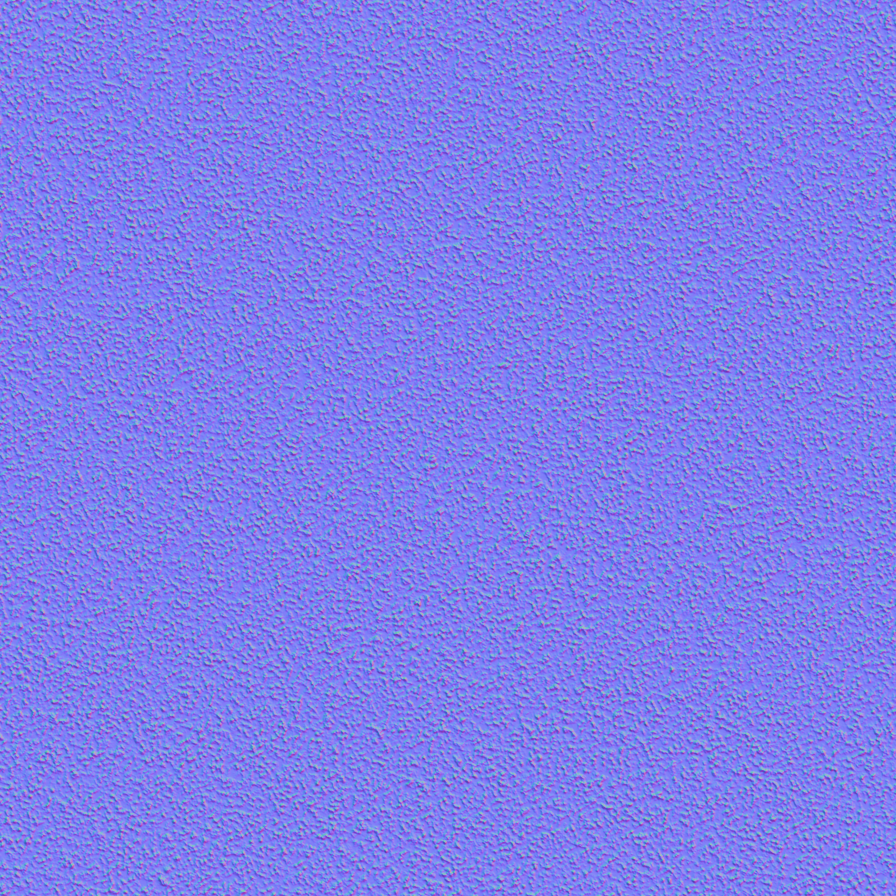
A Shadertoy shader for this texture map:

```glsl
// Tangent-space normal map of fine, grainy plaster.

const float GRAINS = 285.0;               // grain cells across the canvas
const float SLOPE_STEP = 0.0006;          // finite difference, canvas units
const vec2 RELIEF = vec2(1.0, 1.2);       // steepness across and upward
const vec3 SOFTNESS = vec3(0.67, 0.64, 0.94); // shortening of the blurred normal
const int TAPS = 3;                       // antialiasing samples per axis

float hash(vec2 p) {
    vec3 q = fract(p.xyx * vec3(0.1031, 0.1030, 0.0973));
    q += dot(q, q.yzx + 33.33);
    return fract((q.x + q.y) * q.z);
}

float valueNoise(vec2 p) {
    vec2 cell = floor(p);
    vec2 f = p - cell;
    vec2 w = f * f * f * (f * (f * 6.0 - 15.0) + 10.0);
    float low = mix(hash(cell), hash(cell + vec2(1.0, 0.0)), w.x);
    float high = mix(hash(cell + vec2(0.0, 1.0)), hash(cell + 1.0), w.x);
    return mix(low, high, w.y);
}

vec2 rotate(vec2 p, float angle) {
    float c = cos(angle), s = sin(angle);
    return vec2(c * p.x - s * p.y, s * p.x + c * p.y);
}

// Two crossed lattices hide each other's grid direction.
float crossedNoise(vec2 p, float angle) {
    float a = valueNoise(rotate(p, angle) + 211.0);
    float b = valueNoise(rotate(p, angle + 0.8) + 683.0);
    return 0.5 + (a + b - 1.0) * 0.707;
}

// The power gives pointed, isolated grains between flatter hollows.
float plasterHeight(vec2 uv, float grains) {
    vec2 p = uv * grains;
    float coarse = crossedNoise(p, 0.3);
    float fine = valueNoise(rotate(p, 1.3) * 1.9 + 547.0);
    float h = max((coarse + 0.25 * fine) / 1.25, 0.0);
    return 1.05 * pow(h, 2.5);
}

vec3 surfaceNormal(vec2 uv, float grains, float e, vec2 relief) {
    vec2 d = vec2(e, 0.0);
    vec2 rise = vec2(
        plasterHeight(uv + d.xy, grains) - plasterHeight(uv - d.xy, grains),
        plasterHeight(uv + d.yx, grains) - plasterHeight(uv - d.yx, grains));
    vec2 slope = rise / (2.0 * e * grains);
    return normalize(vec3(-slope * relief, 1.0));
}

void mainImage(out vec4 fragColor, in vec2 fragCoord) {
    // Average the normals over the pixel area.
    vec3 normal = vec3(0.0);
    for (int j = 0; j < TAPS; j++) {
        for (int i = 0; i < TAPS; i++) {
            vec2 offset = (vec2(i, j) + 0.5) / float(TAPS) - 0.5;
            vec2 uv = (fragCoord + offset) / iResolution.y;
            normal += surfaceNormal(uv, GRAINS, SLOPE_STEP, RELIEF);
        }
    }
    normal *= SOFTNESS / float(TAPS * TAPS);

    // Pack the direction into colour.
    fragColor = vec4(0.5 + 0.5 * normal, 1.0);
}
```
